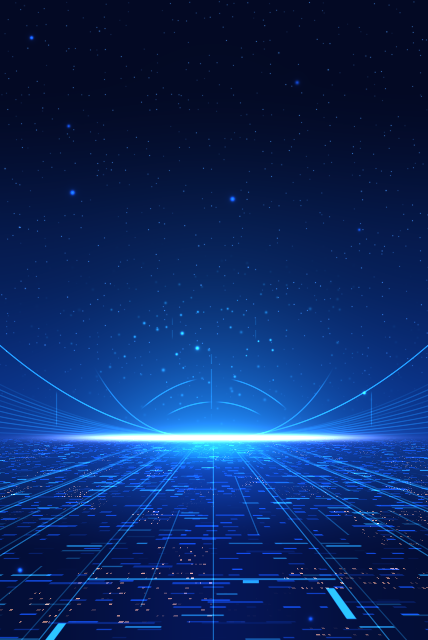
Reproduce this background procedurally as a WebGL 1 fragment shader.

```glsl
precision highp float;
uniform vec2 u_resolution;

const float HORIZON = 0.316;
const float VANISH = 0.338; // height where the floor rails meet
const float RAIL_GAP = 0.81;
const float LINE = 0.0001;
const vec3 SKY_TOP = vec3(0.012, 0.035, 0.14);
const vec3 SKY_MID = vec3(0.025, 0.125, 0.36);
const vec3 SKY_LOW = vec3(0.04, 0.20, 0.55);
const vec3 SKY_GLOW = vec3(0.09, 0.38, 0.46);
const vec3 FLOOR_FAR = vec3(0.06, 0.27, 0.70);
const vec3 FLOOR_NEAR = vec3(0.016, 0.07, 0.28);
const vec3 CYAN = vec3(0.16, 0.72, 0.95);
const vec3 BLUE = vec3(0.08, 0.34, 0.95);
const vec3 VIOLET = vec3(0.42, 0.36, 0.85);
const vec3 WARM = vec3(0.95, 0.62, 0.36);

float pixel;

float hash(vec2 p) {
  return fract(sin(dot(p, vec2(127.1, 311.7))) * 43758.5453);
}

float stroke(float dist, float width) {
  return 1.0 - smoothstep(width, width + 1.1 * pixel, abs(dist));
}

// Soft window between lo and hi
float band(float v, float lo, float hi, float soft) {
  return smoothstep(lo - soft, lo + soft, v) * (1.0 - smoothstep(hi - soft, hi + soft, v));
}

float glow(vec2 p, float x, float y, float radius) {
  float r = length(p - vec2(x, y)) / radius;
  return 1.2 * exp(-r * r) + 0.3 * exp(-0.9 * r);
}

// Line along y = k * x^n
float curve(vec2 p, float k, float n) {
  float x = max(abs(p.x), 0.001);
  float slope = k * n * pow(x, n - 1.0);
  return stroke((p.y - k * pow(x, n)) / sqrt(1.0 + slope * slope), LINE);
}

float stars(vec2 p, float cells, float density, float radius) {
  vec2 id = floor(p * cells);
  vec2 spot = 0.2 + 0.6 * vec2(hash(id + 3.1), hash(id + 7.7));
  float size = max(radius * (0.6 + 0.7 * hash(id + 5.3)), 0.6 * pixel);
  float r = length(fract(p * cells) - spot) / cells / size;
  return step(hash(id), density) * exp(-r * r) * (0.2 + 0.8 * hash(id + 9.2));
}

vec3 sky(vec2 p) {
  float rise = max(p.y - HORIZON, 0.0);
  float ax = abs(p.x);
  vec3 col = mix(SKY_LOW, SKY_MID, smoothstep(0.0, 0.27, rise));
  col = mix(col, SKY_TOP, smoothstep(0.18, 0.56, rise));
  col += SKY_GLOW * exp(-rise / 0.12 - ax * ax / 0.04);

  // Star dust and central cluster
  float dust = 0.6 * stars(p, 85.0, 0.24, 0.0008) + 0.7 * stars(p + 4.0, 32.0, 0.2, 0.001);
  col += vec3(0.3, 0.6, 0.9) * dust * smoothstep(0.02, 0.2, rise);
  vec2 c = (p - vec2(0.0, 0.462)) / vec2(0.17, 0.075);
  float cluster = stars(p + 2.0, 48.0, 0.4, 0.0016) + stars(p + 8.0, 30.0, 0.4, 0.002);
  col += CYAN * exp(-dot(c, c)) * cluster * 1.3;

  // Sweeping curves and the fan beneath
  vec2 q = vec2(p.x, rise);
  float side = smoothstep(0.02, 0.2, ax);
  float lines = 0.65 * curve(q, 1.29, 2.0) * side;
  lines += 0.35 * curve(q, 16.8, 3.0) * band(ax, 0.05, 0.174, 0.015);
  for (int i = 0; i < 10; i++) {
    float k = 0.07 + 0.075 * float(i);
    lines += (0.08 + 0.2 * hash(vec2(k, 2.0))) * curve(q, k, 2.0) * side;
  }

  // Dome arcs
  lines += 0.4 * curve(p - vec2(0.0, 0.410), -3.8, 2.0) * band(ax, 0.034, 0.106, 0.01);
  lines += 0.4 * curve(p - vec2(0.0, 0.372), -3.8, 2.0) * band(ax, 0.010, 0.066, 0.01);

  // Faint masts
  float dash = step(0.4, hash(vec2(floor(p.y * 130.0), 4.0)));
  lines += 0.2 * dash * stroke(p.x + 0.004, LINE) * band(p.y, 0.36, 0.45, 0.02);
  lines += 0.12 * dash * stroke(ax - 0.065, LINE) * band(p.y, 0.472, 0.502, 0.004);
  lines += 0.2 * stroke(ax - 0.246, LINE) * band(rise, 0.02, 0.07, 0.004);
  return col + CYAN * lines;
}

// Broken floor streaks: x is across, y is log depth
float streaks(vec2 q, float columns, float rows, float density, float depth) {
  float row = floor(q.y * rows);
  float u = q.x * columns + 17.0 * hash(vec2(row, columns));
  float pick = hash(vec2(floor(u), row) + rows);
  float soft = pixel * rows / depth;
  float len = 0.25 + 0.65 * hash(vec2(row, floor(u) + 2.0));
  float across = band(fract(u), 0.05, len, min(0.04, pixel * columns / depth));
  float along = 1.0 - smoothstep(0.03, 0.03 + soft, abs(fract(q.y * rows) - 0.5));
  return step(pick, density) * across * along * min(1.0, 0.4 / soft) * pick / density;
}

vec3 ground(vec2 p) {
  float depth = max(VANISH - p.y, 0.015);
  vec2 q = vec2(p.x / depth, log(depth));
  float ax = abs(q.x);
  vec3 col = mix(FLOOR_FAR, FLOOR_NEAR, smoothstep(0.01, 0.21, depth));
  col *= 0.75 + 0.45 * exp(-p.x * p.x / 0.035);

  // Circuitry and patches of city lights
  col += BLUE * 0.7 * streaks(q, 5.0, 26.0, 0.5, depth);
  col += BLUE * 0.6 * streaks(q + 7.0, 1.3, 9.0, 0.4, depth);
  col += CYAN * 0.6 * streaks(q + 3.0, 2.6, 17.0, 0.28, depth);
  float town = smoothstep(0.65, 0.95, hash(floor(q * vec2(2.2, 6.0)) + 5.0));
  col += WARM * town * streaks(q + 5.0, 34.0, 32.0, 0.35, depth);

  // Rails to the vanishing point
  float tilt = depth / sqrt(1.0 + ax * ax);
  float rails = 0.45 * stroke(p.x + 0.001, LINE);
  for (int i = 1; i < 5; i++) {
    float x = ax - RAIL_GAP * float(i);
    float piece = step(0.6, hash(vec2(float(i), floor(q.y * 4.0) + sign(p.x))));
    rails += 0.5 * stroke(x * tilt, LINE) + 0.25 * stroke((x - 0.08) * tilt, LINE);
    rails += 0.3 * piece * stroke((x + 0.41) * tilt, LINE);
  }
  rails *= smoothstep(0.02, 0.09, depth);

  // Crossbars and bright tiles
  rails += 0.55 * stroke(depth - 0.243, 0.0006) * band(p.x, -0.197, 0.19, 0.002);
  rails += 0.5 * stroke(depth - 0.191, 0.0006) * band(abs(p.x), 0.175, 0.23, 0.002);
  rails += 0.8 * stroke(depth - 0.247, 0.0015) * band(p.x, 0.045, 0.07, 0.001);
  float edge = pixel / depth;
  rails += band(q.x, 0.68, 0.73, edge) * band(depth, 0.257, 0.305, pixel);
  rails += band(q.x, -0.78, -0.74, edge) * band(depth, 0.312, 0.345, pixel);
  return col + CYAN * rails;
}

void main() {
  pixel = 1.0 / u_resolution.y;
  vec2 p = (gl_FragCoord.xy - vec2(0.5 * u_resolution.x, 0.0)) * pixel;
  float dy = p.y - HORIZON;
  float x2 = p.x * p.x;
  vec3 col = mix(ground(p), sky(p), smoothstep(-0.012, 0.004, dy));

  // Horizon flare: violet haze, cyan pool, white core
  float pool = (dy + 0.014) / 0.022;
  float core = dy / 0.005;
  col += VIOLET * 0.55 * exp(-abs(dy) / 0.01 - x2 / 0.07);
  col += vec3(0.04, 0.42, 0.35) * exp(-pool * pool - x2 / 0.009);
  col += vec3(1.0, 0.9, 1.0) * exp(-core * core - x2 * x2 / 0.0025);

  // Brightest points
  float points = glow(p, -0.285, 0.941, 0.0025) + glow(p, -0.221, 0.699, 0.0032);
  points += glow(p, 0.029, 0.689, 0.0032) + 0.6 * glow(p, -0.227, 0.803, 0.0025);
  points += 0.5 * (glow(p, 0.13, 0.871, 0.003) + glow(p, 0.227, 0.641, 0.002));
  points += 1.3 * glow(p, -0.303, 0.109, 0.003) + 0.7 * glow(p, 0.151, 0.033, 0.003);
  col += BLUE * points;
  col += CYAN * (glow(p, -0.026, 0.456, 0.0025) + glow(p, 0.235, 0.386, 0.002));
  gl_FragColor = vec4(min(col, 1.0), 1.0);
}
```
